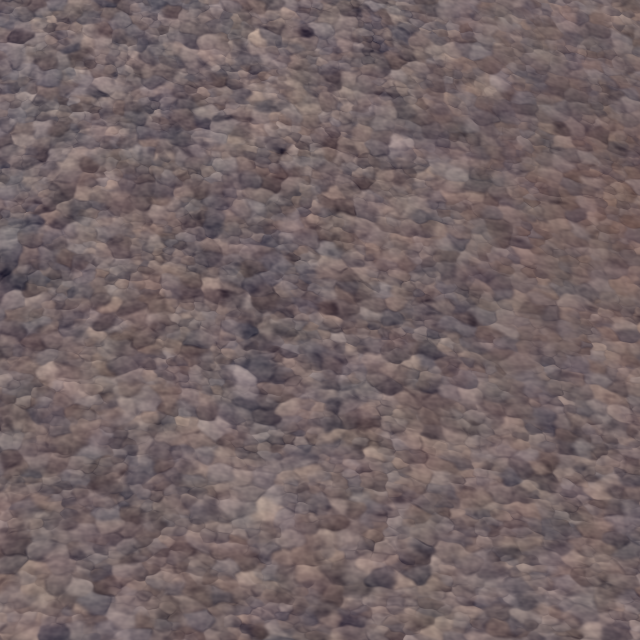
Write a WebGL 1 fragment shader that draws this texture.

```glsl
precision highp float;
// Soft-focus gravel: small mixed pebbles receding gently, with dark crevices.

uniform vec2 u_resolution;

const vec3 BASE_COLOR = vec3(0.446, 0.389, 0.392);
const vec3 LIGHT_TINT = vec3(1.0, 0.97, 0.90);
const vec3 WARM_SHIFT = vec3(0.034, 0.002, -0.030);
const vec3 GREEN_SHIFT = vec3(-0.012, 0.010, -0.002);
const vec3 EARTH_SHIFT = vec3(-0.010, -0.030, -0.042);
const vec2 COARSE_CELLS = vec2(27.0, 38.0);
const vec2 FINE_CELLS = vec2(46.0, 66.0);
const vec2 LIGHT_DIRECTION = vec2(-0.35, 0.94);
const float RECESSION = 0.4;        // growth of pebble density towards the top
const float EDGE_SHARPNESS = 11.0;
const float PEBBLE_CONTRAST = 0.23;
const float RELIEF = 0.10;
const float CREVICE_DEPTH = 0.075;
const float HOLLOW_DEPTH = 0.13;
const float GRAIN = 0.075;

vec3 hash3(vec2 p) {
  vec3 q = fract(p.xyx * vec3(0.1031, 0.1030, 0.0973));
  q += dot(q, q.yxz + 33.33);
  return fract((q.xxy + q.yzz) * q.zyx);
}

float cornerSlope(vec2 cell, vec2 offset) {
  float angle = 6.2832 * hash3(cell + 71.0).x;
  return dot(vec2(cos(angle), sin(angle)), offset);
}

float gradientNoise(vec2 p) {
  vec2 i = floor(p);
  vec2 f = p - i;
  vec2 u = f * f * f * (f * (f * 6.0 - 15.0) + 10.0);
  vec2 e = vec2(1.0, 0.0);
  float low = mix(cornerSlope(i, f), cornerSlope(i + e, f - e), u.x);
  float high = mix(cornerSlope(i + e.yx, f - e.yx), cornerSlope(i + 1.0, f - 1.0), u.x);
  return mix(low, high, u.y);
}

// Blended pebbles: x tone, y warmth, z relief, w crevice.
vec4 pebbles(vec2 p) {
  p += 0.32 * vec2(gradientNoise(p * 1.3), gradientNoise(p * 1.3 + 37.0));
  vec2 home = floor(p);
  vec3 sum = vec3(0.0);
  float total = 0.0;
  float nearest = 8.0;
  float second = 8.0;
  for (int y = -1; y <= 1; y++) {
    for (int x = -1; x <= 1; x++) {
      vec2 cell = home + vec2(float(x), float(y));
      vec3 place = hash3(cell);
      vec3 look = hash3(cell + 113.0);
      vec2 offset = p - cell - 0.1 - 0.8 * place.xy;
      float d = dot(offset, offset) - 0.18 * place.z;
      float weight = exp(-EDGE_SHARPNESS * d);
      float tone = look.x - 0.5 + 0.45 * smoothstep(0.88, 1.0, look.z);
      sum += weight * vec3(tone, look.y - 0.5, dot(offset, LIGHT_DIRECTION));
      total += weight;
      second = min(second, max(nearest, d));
      nearest = min(nearest, d);
    }
  }
  return vec4(sum / total, 1.0 - smoothstep(0.0, 0.42, second - nearest));
}

void main() {
  vec2 uv = gl_FragCoord.xy / u_resolution.y;

  // Ground plane: mild recession, with the lie of the stones falling rightwards.
  vec2 ground = vec2((uv.x - 0.5) * (1.0 + RECESSION * uv.y),
                     uv.y + 0.5 * RECESSION * uv.y * uv.y);
  ground.y += 0.06 * uv.x + 0.14 * uv.x * uv.x * uv.y;
  ground += 0.012 * vec2(gradientNoise(ground * 5.0), gradientNoise(ground * 5.0 + 19.0));

  // Two pebble sizes, mixed in patches.
  vec4 coarse = pebbles(ground * COARSE_CELLS + 60.0);
  vec4 fine = pebbles(ground * FINE_CELLS + 200.0);
  float patches = gradientNoise(ground * vec2(13.0, 18.0) + 5.0);
  vec4 stone = mix(coarse, fine, smoothstep(-0.25, 0.35, patches) * 0.75);

  // Uneven gaps, sparse deep hollows, fine grain and broad tone.
  float gapNoise = gradientNoise(ground * vec2(31.0, 47.0) + 90.0);
  float gap = stone.w * clamp(0.55 + 1.6 * gapNoise, 0.0, 1.4);
  float hollow = smoothstep(0.34, 0.62, gradientNoise(ground * vec2(19.0, 34.0) + 41.0));
  float grain = gradientNoise(ground * vec2(70.0, 105.0))
              + 0.4 * gradientNoise(ground * vec2(130.0, 180.0) + 8.0);
  float broad = gradientNoise(ground * 4.0 + 12.0);

  // The right side is smoother, as if dusted over.
  float dust = smoothstep(0.55, 0.8, uv.x + 0.15 * broad) * smoothstep(0.2, 0.5, uv.y);
  float detail = PEBBLE_CONTRAST * stone.x + RELIEF * stone.z
               - CREVICE_DEPTH * gap + GRAIN * grain;
  float light = 0.012 + detail * (1.0 - 0.3 * dust)
              - HOLLOW_DEPTH * hollow + 0.045 * broad;

  // Mineral tints, brown earth on the right and cool stones at upper left.
  vec2 earthOffset = (uv - vec2(1.0, 0.69)) / vec2(0.22, 0.18);
  float earth = exp(-dot(earthOffset, earthOffset));
  float cool = smoothstep(0.5, 1.3, uv.y - 0.6 * uv.x + 0.2);
  float warmth = 1.5 * stone.y + 0.9 * light / 0.1 * 0.35 - 0.5 * cool + 0.5 * broad;
  float green = gradientNoise(ground * vec2(14.0, 20.0) + 150.0);

  vec3 color = BASE_COLOR + light * LIGHT_TINT + warmth * WARM_SHIFT * 0.75;
  color += green * GREEN_SHIFT + earth * EARTH_SHIFT;
  gl_FragColor = vec4(clamp(color, 0.0, 1.0), 1.0);
}
```
